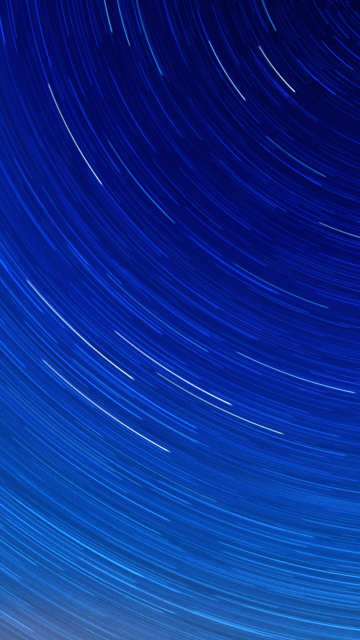
This texture is drawn by a WebGL 2 fragment shader. Its source:

```glsl
#version 300 es
precision highp float;
// Star trails over a blue dusk sky: every trail is an arc about one pole,
// all sweeping the same angle. Bright stars come from a short list, faint
// ones from hashed rings, over a gradient with layered-sine streaks.

uniform vec2 u_resolution;
out vec4 fragColor;

// Lengths are in canvas heights, angles in radians from the left, downwards.
const vec2 POLE = vec2(0.698, 1.100);
const float ASPECT = 0.5625;
const float SPAN = 0.28;
const float TRAIL_WIDTH = 0.0012;
const float LEFT_LIFT = 0.38;
const float GRAIN = 0.045;
const float GRAIN_CELLS = 512.0;

const vec3 NIGHT  = vec3(0.008, 0.012, 0.22);
const vec3 INDIGO = vec3(0.012, 0.040, 0.40);
const vec3 COBALT = vec3(0.015, 0.125, 0.58);
const vec3 AZURE  = vec3(0.030, 0.280, 0.66);
const vec3 HAZE   = vec3(0.100, 0.360, 0.67);
const vec3 DUSK   = vec3(0.340, 0.410, 0.620);
const vec3 FAINT_HIGH = vec3(0.04, 0.20, 0.75);
const vec3 FAINT_LOW  = vec3(0.12, 0.46, 0.62);
const vec3 CYAN_STAR  = vec3(0.15, 0.60, 0.95);
const vec3 WHITE_STAR = vec3(0.85, 0.98, 1.00);

// Radius and starting angle of the bright stars, brightest first.
const int STAR_COUNT = 24;
const vec2 STARS[STAR_COUNT] = vec2[STAR_COUNT](
  vec2(0.848, 0.681), vec2(0.806, 0.866), vec2(0.915, 0.803),
  vec2(0.340, 0.525), vec2(0.664, 0.350), vec2(0.819, 0.979),
  vec2(0.406, 0.410), vec2(0.728, 1.098), vec2(0.490, 1.146),
  vec2(0.544, 0.006), vec2(1.128, 1.030), vec2(0.524, 0.060),
  vec2(0.495, 0.180), vec2(0.305, 0.233), vec2(0.749, 0.776),
  vec2(0.882, 0.839), vec2(1.008, 1.378), vec2(0.939, 1.323),
  vec2(0.983, 0.791), vec2(0.421, 0.831), vec2(0.610, 0.988),
  vec2(0.618, 0.538), vec2(1.082, 1.050), vec2(0.954, 0.910));

float hash(vec2 p) {
  vec3 q = fract(p.xyx * vec3(0.1031, 0.1030, 0.0973));
  q += dot(q, q.yzx + 33.33);
  return fract((q.x + q.y) * q.z);
}

float ramp(float a, float b, float x) {
  return clamp((x - a) / (b - a), 0.0, 1.0);
}

// Gaussian line across the radius, cut to the sweep and brighter at its end.
float trail(float dr, float swept, float width) {
  float ends = smoothstep(0.0, 0.012, swept) * smoothstep(0.0, 0.012, SPAN - swept);
  return exp(-dr * dr / (width * width)) * ends * mix(0.6, 1.0, swept / SPAN);
}

// One hashed arc per ring and angular cell; a high rarity keeps few of them.
float ringTrails(vec2 polar, float rings, float rarity, float width) {
  float ring = floor(polar.x * rings);
  float radius = (ring + 0.3 + 0.4 * hash(vec2(ring, rings))) / rings;
  float turn = polar.y / (SPAN * 1.25) + 9.0 * hash(vec2(rings, ring));
  float level = pow(hash(vec2(ring, floor(turn) + rings)), rarity);
  return level * trail(polar.x - radius, fract(turn) * SPAN * 1.25, width);
}

// Broad arc of scattered light around a given radius and angle.
float softBand(vec2 polar, vec2 middle, vec2 size) {
  vec2 q = (polar - middle) / size;
  return exp(-dot(q, q));
}

vec3 skyColour(vec2 p, float depth) {
  vec3 sky = mix(NIGHT, INDIGO, ramp(0.0, 0.40, depth));
  sky = mix(sky, COBALT, ramp(0.38, 0.62, depth));
  sky = mix(sky, AZURE, ramp(0.60, 0.86, depth));
  sky = mix(sky, HAZE, ramp(0.86, 1.0, depth));
  vec2 corner = p / vec2(0.30, 0.065);
  return mix(sky, DUSK, 0.8 * exp(-dot(corner, corner)));
}

void main() {
  vec2 p = gl_FragCoord.xy / u_resolution.y;
  vec2 toPole = POLE - p;
  vec2 polar = vec2(length(toPole), atan(toPole.y, toPole.x));
  float width = max(TRAIL_WIDTH, 0.6 / u_resolution.y);

  // Sky: lighter downwards, and towards the left edge.
  float left = clamp(1.0 - p.x / ASPECT, 0.0, 1.0);
  float depth = 1.0 - p.y + LEFT_LIFT * left * left * p.y;
  vec3 colour = skyColour(p, depth);

  // Streaks that follow the rings.
  float r = polar.x;
  float streak = sin(r * 97.0 + 1.3 * sin(polar.y * 5.0)) + sin(r * 233.0 + 2.0)
               + 0.8 * sin(r * 541.0 + sin(polar.y * 7.0));
  colour *= 1.0 + 0.045 * streak;

  // Faint trails, from dense to sparse, and two soft bands.
  float faint = 0.30 * ringTrails(polar, 230.0, 1.5, width)
              + 0.50 * ringTrails(polar, 127.0, 2.5, width)
              + 0.75 * ringTrails(polar, 61.0, 3.0, width);
  faint += 0.22 * softBand(polar, vec2(0.903, 1.36), vec2(0.007, 0.16));
  faint += 0.20 * softBand(polar, vec2(0.762, 0.75), vec2(0.006, 0.10));
  colour += faint * mix(FAINT_HIGH, FAINT_LOW, ramp(0.35, 0.85, depth));

  // Bright trails, fading from white to cyan along the list.
  for (int i = 0; i < STAR_COUNT; i++) {
    float rank = float(i) / float(STAR_COUNT - 1);
    float light = trail(r - STARS[i].x, polar.y - STARS[i].y, width);
    vec3 tint = mix(WHITE_STAR, CYAN_STAR, ramp(0.1, 0.5, rank));
    colour = mix(colour, tint, light * mix(1.0, 0.55, rank));
  }

  colour *= 1.0 + GRAIN * 2.0 * (hash(floor(p * GRAIN_CELLS)) - 0.5);
  fragColor = vec4(clamp(colour, 0.0, 1.0), 1.0);
}
```
